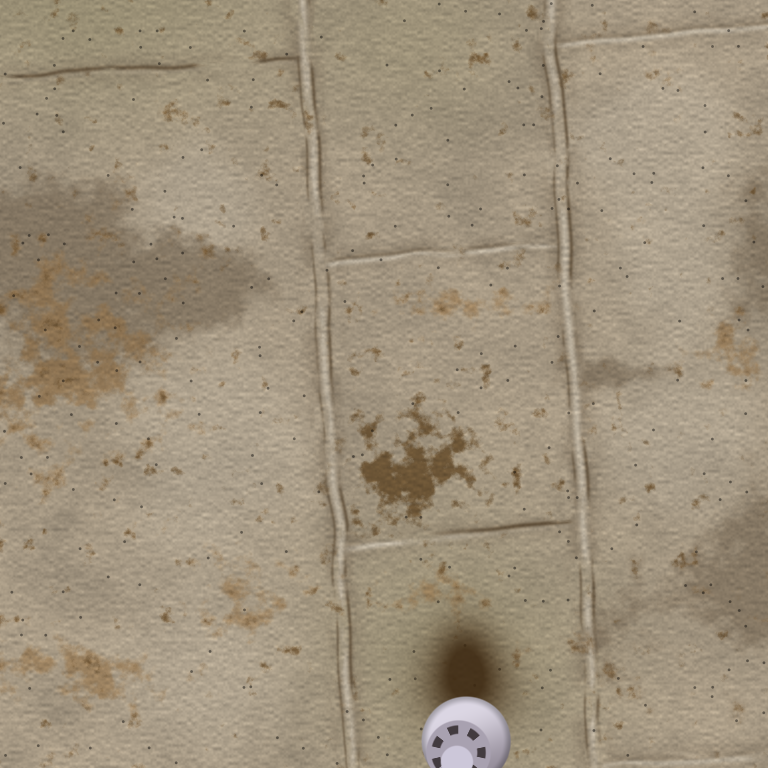
This texture is drawn by a WebGL 1 fragment shader. Its source:

```glsl
precision highp float;
// Weathered concrete slabs with raised seams, mottled stains and a small round ceiling lamp.
uniform vec2 u_resolution;

const vec3 CONCRETE = vec3(0.645, 0.592, 0.510);
const vec3 PALE = vec3(0.715, 0.670, 0.595);
const vec3 GREY_STAIN = vec3(0.475, 0.420, 0.345);
const vec3 RUST = vec3(0.560, 0.430, 0.270);
const vec3 DARK_RUST = vec3(0.370, 0.270, 0.140);
const vec3 MOSS = vec3(0.585, 0.550, 0.435);
const vec3 SOOT = vec3(0.230, 0.150, 0.060);
const vec3 RIDGE = vec3(0.770, 0.730, 0.660);
const vec3 CREVICE = vec3(0.370, 0.305, 0.220);
const vec2 LAMP_CENTER = vec2(0.607, 0.035);
const float LAMP_RADIUS = 0.058;
const float GRAIN = 0.16;

float hash(vec2 p) {
  vec3 q = fract(p.xyx * 0.1031);
  q += dot(q, q.yzx + 33.33);
  return fract((q.x + q.y) * q.z);
}

float noise(vec2 p) {
  vec2 i = floor(p), f = fract(p);
  f = f * f * (3.0 - 2.0 * f);
  return mix(mix(hash(i), hash(i + vec2(1, 0)), f.x),
             mix(hash(i + vec2(0, 1)), hash(i + 1.0), f.x), f.y);
}

float fbm(vec2 p) {
  float sum = 0.0, amp = 0.5;
  for (int i = 0; i < 5; i++) {
    sum += amp * noise(p);
    p = mat2(1.6, 1.2, -1.2, 1.6) * p + 17.3;
    amp *= 0.5;
  }
  return sum;
}

float blob(vec2 p, vec2 center, vec2 radius) {
  vec2 d = (p - center) / radius;
  return exp(-dot(d, d));
}

float disc(float dist, float radius, float px) {
  return 1.0 - smoothstep(radius - px, radius + px, dist);
}

float line(float d, float width) {
  return exp(-d * d / (width * width));
}

// Full-height joint: mottled shoulders, pale broken ridge, dark cracks
vec3 verticalSeam(vec3 col, vec2 p, float x) {
  float d = p.x - x + (noise(p * vec2(8.0, 16.0)) - 0.5) * 0.009;
  float broken = fbm(p * vec2(60.0, 24.0));
  col = mix(col, GREY_STAIN, 0.6 * line(d, 0.021) * smoothstep(0.3, 0.6, broken));
  col = mix(col, RIDGE, 0.8 * line(d - 0.001, 0.0055) * smoothstep(0.25, 0.6, broken));
  float crack = line(d - 0.009, 0.0025) + 0.7 * line(d + 0.008, 0.002);
  return mix(col, CREVICE, 0.75 * crack * smoothstep(0.36, 0.58, fbm(p * vec2(30.0, 18.0) + 9.0)));
}

// Joint from a to b; shade.x is ridge strength, shade.y is crevice strength
vec3 crossSeam(vec3 col, vec2 p, vec2 a, vec2 b, vec2 shade) {
  float t = (p.x - a.x) / (b.x - a.x);
  float inside = smoothstep(-0.02, 0.02, t) * (1.0 - smoothstep(0.98, 1.02, t));
  float d = p.y - mix(a.y, b.y, t) + (noise(p * 22.0) - 0.5) * 0.006;
  float broken = smoothstep(0.2, 0.55, fbm(p * vec2(22.0, 70.0)));
  col = mix(col, GREY_STAIN, 0.35 * inside * line(d - 0.004, 0.016) * broken);
  col = mix(col, RIDGE, shade.x * inside * line(d, 0.0045) * broken);
  return mix(col, CREVICE, shade.y * inside * line(d - 0.005, 0.003) * broken);
}

vec3 stains(vec2 p) {
  vec2 w = p + 0.06 * (vec2(fbm(p * 7.0), fbm(p * 7.0 + 31.0)) - 0.5);
  float mottle = fbm(p * 13.0) - 0.48;
  float speck = fbm(p * 52.0 + 5.0) - 0.48;
  vec3 col = CONCRETE * (1.0 + 0.22 * mottle + 0.12 * speck);
  float moss = blob(w, vec2(0.10, 1.0), vec2(0.32, 0.15)) + blob(w, vec2(0.60, 0.14), vec2(0.17, 0.18))
             + 0.6 * blob(w, vec2(0.56, 0.95), vec2(0.14, 0.12));
  col = mix(col, MOSS, 0.7 * min(moss, 1.0));
  float pale = blob(w, vec2(0.25, 0.74), vec2(0.08, 0.09)) + blob(w, vec2(0.27, 0.42), vec2(0.13, 0.13))
             + blob(w, vec2(0.89, 0.42), vec2(0.11, 0.10)) + blob(w, vec2(0.87, 0.66), vec2(0.08, 0.12))
             + blob(w, vec2(0.84, 0.82), vec2(0.11, 0.07)) + 0.7 * blob(w, vec2(0.27, 0.12), vec2(0.15, 0.15));
  float grey = blob(w, vec2(0.27, 0.63), vec2(0.11, 0.06)) + blob(w, vec2(0.05, 0.70), vec2(0.13, 0.09))
             + 0.8 * blob(w, vec2(0.10, 0.57), vec2(0.16, 0.12)) + 1.1 * blob(w, vec2(0.99, 0.65), vec2(0.07, 0.16))
             + 0.9 * blob(w, vec2(0.82, 0.51), vec2(0.09, 0.025)) + blob(w, vec2(0.98, 0.27), vec2(0.07, 0.12))
             + 0.6 * blob(w, vec2(0.83, 0.21), vec2(0.08, 0.08)) + 0.5 * blob(w, vec2(0.38, 0.04), vec2(0.06, 0.05));
  float edge = mottle * 1.1 + speck * 0.8;
  col = mix(col, PALE, 0.5 * smoothstep(0.15, 0.85, pale + 0.5 * mottle));
  col = mix(col, GREY_STAIN, 0.75 * smoothstep(0.30, 0.90, grey - 0.3 * pale + edge));
  float rust = 0.75 * blob(w, vec2(0.09, 0.53), vec2(0.13, 0.15)) + 0.8 * blob(w, vec2(0.96, 0.53), vec2(0.06, 0.05))
             + 0.6 * blob(w, vec2(0.33, 0.23), vec2(0.07, 0.05)) + 0.7 * blob(w, vec2(0.10, 0.12), vec2(0.12, 0.04))
             + 0.6 * blob(w, vec2(0.58, 0.23), vec2(0.07, 0.03)) + 0.5 * blob(w, vec2(0.60, 0.60), vec2(0.12, 0.04));
  col = mix(col, RUST, 0.6 * smoothstep(0.35, 0.95, rust + speck * 1.8 + mottle * 0.6));
  float core = blob(w, vec2(0.54, 0.39), vec2(0.105, 0.065));
  return mix(col, DARK_RUST, 0.8 * smoothstep(0.40, 0.95, core + speck * 2.2));
}

// Fine relief lit from above, plus scattered pits
vec3 plaster(vec3 col, vec2 p) {
  vec2 q = p * vec2(150.0, 210.0);
  float relief = noise(q + vec2(0.0, 0.6)) - noise(q) + 0.5 * (noise(p * 380.0) - 0.5);
  vec2 cell = p * 90.0, id = floor(cell);
  vec2 offset = 0.3 + 0.4 * vec2(hash(id + 3.0), hash(id + 71.0));
  float pit = step(0.965, hash(id)) * (1.0 - smoothstep(0.08, 0.24, length(fract(cell) - offset)));
  return col * (1.0 + GRAIN * relief) * (1.0 - 0.45 * pit);
}

vec3 lamp(vec3 col, vec2 p, float px) {
  float soot = blob(p, vec2(0.608, 0.105), vec2(0.055, 0.055)) + 0.55 * blob(p, vec2(0.605, 0.155), vec2(0.038, 0.045));
  col = mix(col, SOOT, 0.88 * min(soot, 1.0));
  vec2 d = p - LAMP_CENTER, lens = p - vec2(0.597, 0.020);
  float r = length(d), lr = length(lens), angle = atan(lens.y, lens.x);
  vec3 shell = mix(vec3(0.58, 0.55, 0.60), vec3(0.86, 0.84, 0.89), smoothstep(-0.06, 0.045, d.y - 0.4 * d.x));
  shell *= 1.0 - 0.25 * smoothstep(0.047, LAMP_RADIUS, r);
  shell = mix(shell, vec3(0.66, 0.63, 0.69), disc(lr, 0.042, px));
  float slots = smoothstep(-0.1, 0.2, cos(angle * 7.0)) * disc(abs(lr - 0.030), 0.0055, px);
  shell = mix(shell, vec3(0.19, 0.16, 0.17), 0.85 * slots);
  shell = mix(shell, vec3(0.80, 0.78, 0.85), disc(length(p - vec2(0.595, 0.008)), 0.021, px));
  return mix(col, shell, disc(r, LAMP_RADIUS, px));
}

void main() {
  vec2 p = gl_FragCoord.xy / u_resolution;
  float px = 1.0 / u_resolution.y;
  vec3 col = stains(p);
  col = crossSeam(col, p, vec2(0.0, 0.896), vec2(0.395, 0.919), vec2(0.15, 0.80));
  col = crossSeam(col, p, vec2(0.425, 0.657), vec2(0.730, 0.684), vec2(0.85, 0.45));
  col = crossSeam(col, p, vec2(0.447, 0.287), vec2(0.745, 0.315), mix(vec2(0.95, 0.1), vec2(0.2, 0.95), smoothstep(0.50, 0.68, p.x)));
  col = crossSeam(col, p, vec2(0.720, 0.942), vec2(1.02, 0.966), vec2(0.80, 0.30));
  col = crossSeam(col, p, vec2(0.785, 0.003), vec2(1.02, 0.018), vec2(0.70, 0.20));
  col = verticalSeam(col, p, 0.460 - 0.066 * p.y);
  col = verticalSeam(col, p, 0.777 - 0.063 * p.y);
  col = plaster(col, p);
  gl_FragColor = vec4(lamp(col, p, px), 1.0);
}
```
